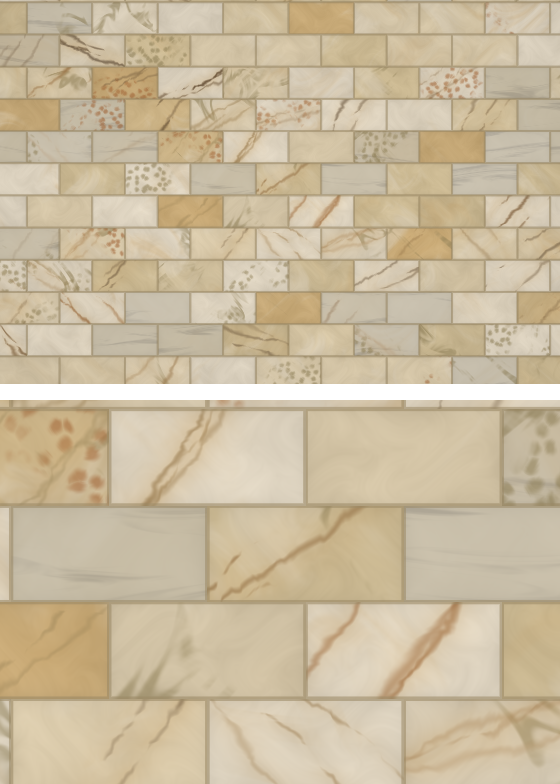
Top, the full canvas; bottom, a detail of the centre.
Give the GLSL for this texture, as a Shadertoy shader.

```glsl
// Wall of cream and honey marble bricks in running bond, with clouds, veins and rust stains.
#define COLUMNS 8.56
#define ROWS 11.93
#define BOND_SHIFT vec2(0.41, 0.07)
#define JOINT_HALF_WIDTH 0.018
#define JOINT_STRENGTH 0.55
#define VEIN_SHARE 0.42
#define NETWORK_SHARE 0.25
#define STREAK_SHARE 0.20
#define STAIN_SHARE 0.20
#define CLOUDING 0.035

const vec3 IVORY = vec3(0.86, 0.82, 0.745);
const vec3 CREAM = vec3(0.83, 0.77, 0.65);
const vec3 SAND  = vec3(0.79, 0.72, 0.57);
const vec3 GREY  = vec3(0.77, 0.74, 0.67);
const vec3 HONEY = vec3(0.77, 0.63, 0.41);
const vec3 RUST  = vec3(0.62, 0.37, 0.19);
const vec3 OLIVE = vec3(0.55, 0.49, 0.33);
const vec3 UMBER = vec3(0.29, 0.22, 0.15);
const vec3 GROUT = vec3(0.60, 0.53, 0.39);

vec3 hash3(vec2 p) {
    vec3 q = fract(p.xyx * vec3(0.1031, 0.1030, 0.0973));
    q += dot(q, q.yxz + 33.33);
    return fract((q.xxy + q.yzz) * q.zyx);
}

mat2 rotation(float a) {
    return mat2(cos(a), -sin(a), sin(a), cos(a));
}

// Layered, self-warping sines, roughly -1 to 1
float marble(vec2 p, float seed) {
    float sum = 0.0, amplitude = 0.55;
    mat2 turn = 1.75 * rotation(0.9);
    p += seed * vec2(17.0, 29.0);
    for (int i = 0; i < 5; i++) {
        p += 0.7 * sin(p.yx * 1.3 + seed);
        sum += amplitude * sin(p.x) * cos(p.y);
        p = turn * p + 2.3;
        amplitude *= 0.62;
    }
    return sum;
}

// Distance to the nearest scattered cell point
float cellular(vec2 p) {
    vec2 cell = floor(p);
    float nearest = 2.0;
    for (int y = -1; y <= 1; y++)
        for (int x = -1; x <= 1; x++) {
            vec2 c = cell + vec2(x, y);
            nearest = min(nearest, length(c + hash3(c).xy - p));
        }
    return nearest;
}

// x: broken vein line, y: soft halo around it
vec2 vein(vec2 p, float angle, float seed, float pixel) {
    vec2 q = rotation(angle) * p;
    float d = abs(q.y + 0.13 * marble(q * vec2(1.6, 0.8), seed));
    float width = 0.09 * max(0.0, 0.3 + marble(q * vec2(1.3, 2.0), seed + 3.0));
    float line = 1.0 - smoothstep(0.0, width + pixel, d);
    float presence = smoothstep(0.0, 0.03, width);
    return vec2(line * presence, exp(-7.0 * d) * (0.4 + 0.6 * presence));
}

void mainImage(out vec4 fragColor, in vec2 fragCoord) {
    // Brick layout, rows counted from the top
    vec2 uv = fragCoord / iResolution.xy;
    vec2 wall = vec2(uv.x * COLUMNS, (1.0 - uv.y) * ROWS) - BOND_SHIFT;
    wall.x -= 0.5 * mod(floor(wall.y), 2.0);
    vec2 id = floor(wall), local = fract(wall);
    float aspect = iResolution.x * ROWS / (iResolution.y * COLUMNS);
    float pixel = ROWS / iResolution.y;
    vec2 p = vec2(local.x * aspect, 1.0 - local.y);
    vec3 tone = hash3(id + 41.0), kind = hash3(id + 87.0), look = hash3(id + 153.0);
    float seed = 10.0 * look.x;

    // Base stone of each brick
    vec3 color = mix(IVORY, CREAM, smoothstep(0.30, 0.48, tone.x));
    color = mix(color, SAND, smoothstep(0.62, 0.78, tone.x));
    color = mix(color, HONEY, 0.65 * smoothstep(0.90, 0.96, tone.x));
    color *= 0.98 + 0.04 * tone.z;

    // Warm clouds and fine mottling
    float cloud = marble(p * 1.2, seed);
    color = mix(color, HONEY, 0.55 * tone.y * tone.y * smoothstep(0.0, 0.9, cloud));
    color = mix(color, IVORY, 0.5 * smoothstep(0.1, 0.8, -cloud));
    color += CLOUDING * marble(p * 3.5, seed + 5.0);

    // Grey bricks with level streaks
    float streaked = step(kind.x, STREAK_SHARE);
    float streak = marble(p * vec2(0.8, 5.0), seed + 1.0);
    color = mix(color, GREY, 0.75 * streaked);
    color -= streaked * vec3(0.09, 0.085, 0.07) * smoothstep(0.15, 0.8, streak);

    // Thin wandering network
    float net = 1.0 - smoothstep(0.02, 0.13, abs(marble(p * 0.9, seed + 2.0) - 0.15));
    net *= smoothstep(-0.2, 0.5, marble(p * 1.4, seed + 7.0));
    color = mix(color, OLIVE, 0.55 * net * step(kind.y, NETWORK_SHARE));

    // Clustered rust or olive stains
    float spot = cellular(p * 4.5 + 0.25 * marble(p * 4.0, seed) + id * 9.0);
    float stain = 1.0 - smoothstep(0.12, 0.5, spot);
    stain *= smoothstep(-0.1, 0.4, marble(p * 1.3, seed + 4.0));
    vec3 stainColor = mix(OLIVE, RUST, step(0.5, look.y));
    color = mix(color, stainColor, 0.55 * stain * step(kind.z, STAIN_SHARE));

    // Slanted veins, mostly rising to the right
    float veined = step(look.z, VEIN_SHARE) * (1.0 - 0.7 * streaked);
    float angle = mix(0.35, 1.05, tone.z) * (look.y < 0.25 ? -1.0 : 1.0);
    vec3 veinColor = mix(mix(RUST, OLIVE, kind.x), UMBER, smoothstep(0.3, 0.8, kind.y));
    float strength = mix(0.3, 0.85, kind.z * kind.z);
    for (int i = 0; i < 3; i++) {
        vec3 r = hash3(id + 211.0 + 13.0 * float(i));
        vec2 center = vec2(aspect * mix(0.15, 0.85, r.x), mix(0.2, 0.8, r.y));
        vec2 v = vein(p - center, angle + 0.3 * (r.z - 0.5), seed + r.x * 8.0, pixel);
        color = mix(color, HONEY, 0.22 * veined * v.y);
        color = mix(color, veinColor, veined * strength * v.x * mix(0.4, 1.0, r.z));
    }

    // Fine joints with a faint soiled rim
    vec2 border = min(local, 1.0 - local) * vec2(aspect, 1.0);
    float edge = min(border.x, border.y);
    float joint = 1.0 - smoothstep(JOINT_HALF_WIDTH, JOINT_HALF_WIDTH + pixel, edge);
    color *= 1.0 - 0.05 * exp(-12.0 * edge);
    color = mix(color, GROUT, JOINT_STRENGTH * joint);

    // Slight falloff of light toward the corners
    vec2 fromCenter = uv - 0.5;
    color *= 1.01 - 0.1 * dot(fromCenter, fromCenter);
    fragColor = vec4(clamp(color, 0.0, 1.0), 1.0);
}
```
